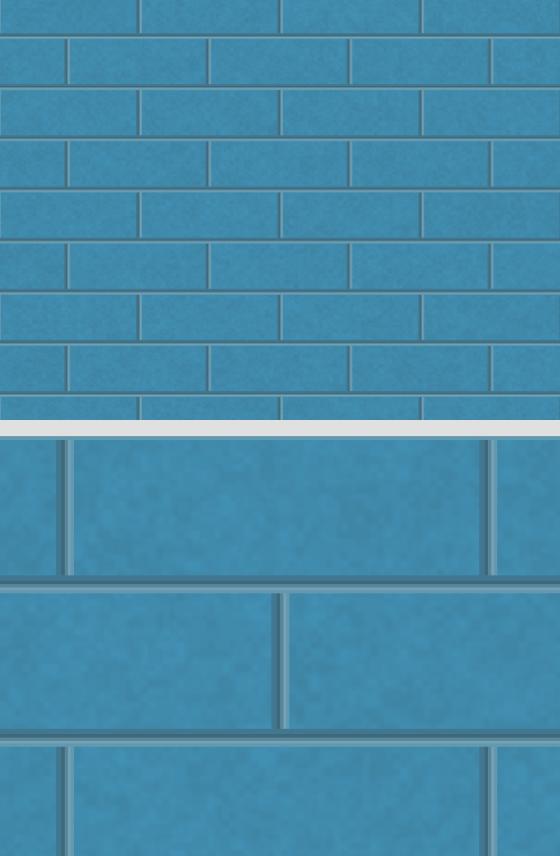
Top: the whole. Bottom: its middle third, enlarged.
A WebGL 1 fragment shader for this texture:

```glsl
precision highp float;

uniform vec2 u_resolution;

// Lengths are in canvas heights.
const vec2 BRICK_SIZE = vec2(0.336, 0.12174);
const vec2 WALL_ORIGIN = vec2(-0.0052, 0.0621);
const float ROW_SHIFT = 0.165;

const vec3 BRICK_BLUE = vec3(0.25, 0.54, 0.67);
const vec3 SOFT_SHADOW = vec3(0.26, 0.47, 0.56);
const vec3 DEEP_SHADOW = vec3(0.24, 0.41, 0.49);
const vec3 MORTAR_GREY = vec3(0.35, 0.53, 0.60);
const vec3 BRIGHT_RIM = vec3(0.46, 0.63, 0.71);
const vec3 SOFT_RIM = vec3(0.38, 0.60, 0.69);

float hash(vec2 p) {
  return fract(sin(dot(p, vec2(127.1, 311.7))) * 43758.5453);
}

// Value noise with steep transitions, giving small angular flecks.
float fleckNoise(vec2 p) {
  vec2 cell = floor(p);
  vec2 blend = smoothstep(0.2, 0.8, fract(p));
  float low = mix(hash(cell), hash(cell + vec2(1.0, 0.0)), blend.x);
  float high = mix(hash(cell + vec2(0.0, 1.0)), hash(cell + 1.0), blend.x);
  return mix(low, high, blend.y);
}

// Signed distance to the nearest of a set of evenly spaced lines.
float repeatOffset(float x, float period) {
  return mod(x + 0.5 * period, period) - 0.5 * period;
}

float edge(float position, float s, float blur) {
  return smoothstep(position - blur, position + blur, s);
}

// Bevelled joint: shadow, mortar, then lit rim along increasing s.
vec3 paintJoint(vec3 base, float s, float blur) {
  vec3 color = mix(base, SOFT_SHADOW, edge(-0.0070, s, blur));
  color = mix(color, DEEP_SHADOW, edge(-0.0028, s, blur));
  color = mix(color, MORTAR_GREY, edge(0.0, s, blur));
  color = mix(color, BRIGHT_RIM, edge(0.0026, s, blur));
  color = mix(color, SOFT_RIM, edge(0.0047, s, blur));
  return mix(color, base, edge(0.0073, s, blur));
}

// Mottled glaze with a faint tone change from brick to brick.
vec3 brickSurface(vec2 p, vec2 id) {
  float fine = fleckNoise(p * 170.0) - 0.5;
  float medium = fleckNoise(p * 85.0 + 19.0) - 0.5;
  float broad = fleckNoise(p * 26.0 + 47.0) - 0.5;
  float tone = 0.045 * fine + 0.045 * medium + 0.025 * broad;
  tone += 0.012 * (hash(id + 5.0) - 0.5);
  return BRICK_BLUE * (1.0 + tone * vec3(0.5, 1.0, 1.1));
}

void main() {
  vec2 p = gl_FragCoord.xy / u_resolution.y;
  float blur = 0.6 / u_resolution.y;

  // Running bond: alternate rows slide sideways.
  vec2 wall = p - WALL_ORIGIN;
  float row = floor(wall.y / BRICK_SIZE.y);
  wall.x -= ROW_SHIFT * (1.0 - mod(row, 2.0));
  vec2 id = vec2(floor(wall.x / BRICK_SIZE.x), row);

  // Upright joints first, level joints across them.
  vec3 color = brickSurface(p, id);
  color = paintJoint(color, repeatOffset(wall.x, BRICK_SIZE.x), blur);
  color = paintJoint(color, -repeatOffset(wall.y, BRICK_SIZE.y), blur);

  gl_FragColor = vec4(color, 1.0);
}
```
